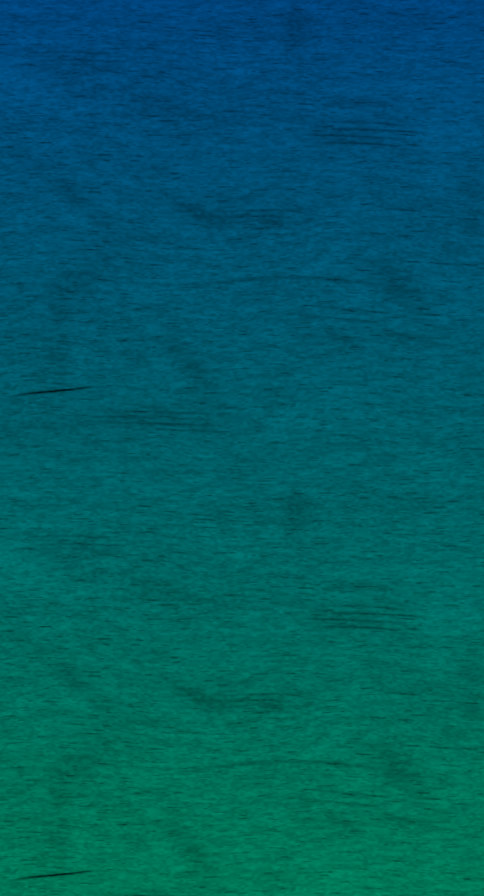
Give the GLSL for this texture, as a WebGL 1 fragment shader.

```glsl
precision highp float;
// Stained wood: a blue to green vertical gradient over fine horizontal grain.
// The grain is a square tile repeated down the canvas, built from stretched
// periodic noise, scattered pores, soft stains, streak groups and one crack.

uniform vec2 u_resolution;

float hash(vec2 p) {
  return fract(sin(dot(p, vec2(127.1, 311.7))) * 43758.55);
}

// One row of smooth noise, shifted per row so that no columns line up.
float rowNoise(float x, float row, float seed) {
  x += 7.0 * hash(vec2(row, seed));
  float i = floor(x);
  float f = smoothstep(0.0, 1.0, x - i);
  return mix(hash(vec2(i, row) + seed), hash(vec2(i + 1.0, row) + seed), f);
}

// Value noise that repeats once per tile vertically; cells.y must be whole.
float noise(vec2 p, vec2 cells) {
  p *= cells;
  float i = floor(p.y);
  float low = rowNoise(p.x, mod(i, cells.y), cells.x * 0.37);
  float high = rowNoise(p.x, mod(i + 1.0, cells.y), cells.x * 0.37);
  return mix(low, high, smoothstep(0.0, 1.0, p.y - i));
}

// Offset from a centre, wrapped vertically to the nearest tile and rotated.
vec2 around(vec2 p, vec2 centre, float angle) {
  vec2 d = p - centre;
  d.y -= floor(d.y + 0.5);
  float c = cos(angle);
  float s = sin(angle);
  return vec2(c * d.x + s * d.y, c * d.y - s * d.x);
}

float stain(vec2 p, vec2 centre, vec2 radius, float angle) {
  vec2 d = around(p, centre, angle) / radius;
  return exp(-dot(d, d));
}

// Several thin tapered lines spread over a box of the given half size.
float streaks(vec2 p, vec2 centre, vec2 size, float angle) {
  vec2 d = around(p, centre, angle);
  float sum = 0.25 * stain(p, centre, size * vec2(0.8, 1.2), angle);
  for (int k = 0; k < 4; k++) {
    float n = float(k);
    float x = d.x / size.x - 0.6 * (hash(vec2(n, centre.x)) - 0.5);
    float y = d.y - size.y * (n - 1.5) * 0.6 - 0.004 * x * x;
    float taper = 1.0 - smoothstep(0.2, 0.9, abs(x));
    sum += taper * exp(-pow(y / 0.0027, 2.0)) * (0.4 + 0.6 * hash(vec2(n, centre.y)));
  }
  return sum;
}

// Short dark dashes, one candidate per cell.
float pores(vec2 p, vec2 cells) {
  vec2 g = p * cells;
  g.x += 5.0 * hash(vec2(mod(floor(g.y), cells.y), 2.7));
  vec2 id = vec2(floor(g.x), mod(floor(g.y), cells.y));
  vec2 d = fract(g) - vec2(0.5, 0.35 + 0.3 * hash(id + 7.3));
  float halfLength = 0.15 + 0.3 * hash(id + 3.1);
  float along = 1.0 - smoothstep(0.4 * halfLength, halfLength, abs(d.x));
  return along * (1.0 - smoothstep(0.05, 0.3, abs(d.y))) * step(0.8, hash(id));
}

void main() {
  // Tile space: one unit is the canvas width, y runs down from the top.
  vec2 p = vec2(gl_FragCoord.x, u_resolution.y - gl_FragCoord.y) / u_resolution.x;
  float depth = 1.0 - gl_FragCoord.y / u_resolution.y;

  // Grain follows a gently bent surface.
  vec2 w = p;
  w.y += 0.03 * (noise(p, vec2(3.0, 4.0)) - 0.5);
  w.y += 0.01 * (noise(p, vec2(9.0, 12.0)) - 0.5);

  float shade = 1.0;
  shade += 0.03 * (noise(w, vec2(3.0, 9.0)) - 0.5);
  shade += 0.06 * (noise(w, vec2(6.0, 34.0)) - 0.5);
  shade += 0.09 * (noise(w, vec2(14.0, 95.0)) - 0.5);
  shade += 0.16 * (noise(w, vec2(40.0, 190.0)) - 0.5);
  shade += 0.18 * (noise(w, vec2(130.0, 260.0)) - 0.5);
  shade -= 0.16 * pores(w, vec2(17.0, 105.0));
  shade -= 0.13 * pores(w + 0.37, vec2(29.0, 150.0));

  // Cloudy stains, knots and paler patches.
  float mottle = 0.3 + 0.8 * noise(p, vec2(22.0, 30.0)) + 0.6 * noise(p, vec2(50.0, 80.0));
  float dark = 0.15 * stain(p, vec2(0.61, 0.055), vec2(0.025, 0.04), 0.0);
  dark += 0.16 * stain(p, vec2(0.83, 0.59), vec2(0.07, 0.04), 0.5);
  dark += 0.10 * stain(p, vec2(0.18, 0.57), vec2(0.09, 0.04), -0.6);
  dark += 0.11 * stain(p, vec2(0.12, 0.70), vec2(0.03, 0.12), 0.1);
  dark += 0.12 * stain(p, vec2(0.16, 0.41), vec2(0.10, 0.022), 0.75);
  dark += 0.14 * stain(p, vec2(0.41, 0.44), vec2(0.09, 0.018), 0.55);
  dark += 0.12 * stain(p, vec2(0.39, 0.75), vec2(0.08, 0.022), 0.9);
  dark += 0.05 * stain(p, vec2(0.30, 0.22), vec2(0.12, 0.03), 0.2);
  dark += 0.06 * stain(p, vec2(0.97, 0.42), vec2(0.03, 0.10), 0.0);
  shade -= dark * mottle;
  shade += 0.08 * stain(p, vec2(0.0, 0.16), vec2(0.07, 0.05), 0.4);
  shade += 0.07 * stain(p, vec2(0.93, 0.25), vec2(0.08, 0.07), -0.5);
  shade += 0.08 * stain(p, vec2(0.60, 0.86), vec2(0.12, 0.03), -0.3);

  // Groups of long thin streaks.
  float lines = streaks(p, vec2(0.75, 0.275), vec2(0.16, 0.024), 0.04);
  lines += streaks(p, vec2(0.53, 0.452), vec2(0.11, 0.02), 0.0);
  lines += streaks(p, vec2(0.36, 0.87), vec2(0.19, 0.02), 0.03);
  lines += 0.7 * streaks(p, vec2(0.12, 0.12), vec2(0.13, 0.014), 0.0);
  lines += 0.5 * streaks(p, vec2(0.72, 0.67), vec2(0.16, 0.035), 0.1);
  shade -= 0.29 * lines * (0.5 + 0.6 * noise(p, vec2(24.0, 90.0)));

  // A thin arched growth line.
  vec2 arch = around(p, vec2(0.60, 0.573), 0.0);
  arch.y -= 0.5 * arch.x * arch.x;
  shade -= 0.16 * (1.0 - smoothstep(0.12, 0.24, abs(arch.x))) * exp(-pow(arch.y / 0.004, 2.0));

  // Tapered crack near the left edge.
  vec2 crack = around(p, vec2(0.112, 0.808), -0.10);
  float taper = 1.0 - smoothstep(0.03, 0.10, abs(crack.x));
  shade -= 0.60 * taper * exp(-pow(crack.y / 0.0024, 2.0));

  vec3 tint = vec3(0.0, 0.26 + 0.205 * depth, max(0.472 - 0.15 * depth, 0.338));
  gl_FragColor = vec4(tint * max(shade, 0.0), 1.0);
}
```
